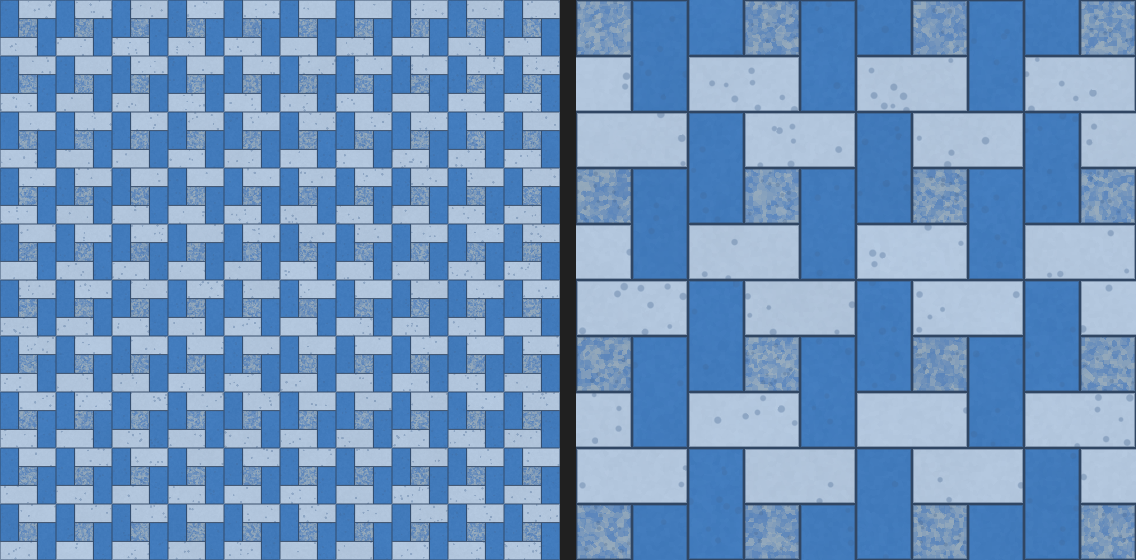
Left: the whole. Right: its middle third, enlarged.
Reproduce this pattern procedurally as a three.js fragment shader.

```glsl
// Pinwheel tiling: four 2x1 tiles, pale and blue in turn, circle a speckled square.
// One box distance, turned by quarter steps, places the tiles and the thin joints;
// wrapping cellular noise adds grain and specks, and a hash varies each tile.
varying vec2 vUv;

const float REPEATS = 10.0;     // pinwheels across and up
const float JOINT = 0.05;       // joint width, in short tile sides
const float TAU = 6.2831853;

const vec3 PALE = vec3(0.695, 0.773, 0.863);
const vec3 BLUE = vec3(0.256, 0.480, 0.735);
const vec3 STONE_DARK = vec3(0.36, 0.525, 0.735);
const vec3 STONE_LIGHT = vec3(0.585, 0.665, 0.735);
const vec3 JOINT_COLOUR = vec3(0.19, 0.275, 0.39);
const vec3 SPECK_COLOUR = vec3(0.25, 0.38, 0.55);

vec2 hash22(vec2 p) {
  vec3 q = fract(p.xyx * vec3(0.1031, 0.1030, 0.0973));
  q += dot(q, q.yzx + 33.33);
  return fract((q.xx + q.yz) * q.zy);
}

// Distance to the nearest scattered point (x) and that point's random value (y).
vec2 cellular(vec2 uv, float count) {
  vec2 p = uv * count;
  vec2 base = floor(p);
  vec2 nearest = vec2(9.0, 0.0);
  for (int j = -1; j <= 1; j++) {
    for (int i = -1; i <= 1; i++) {
      vec2 cell = base + vec2(float(i), float(j));
      vec2 wrapped = mod(cell, count);
      vec2 point = cell + 0.15 + 0.7 * hash22(wrapped);
      float d = length(p - point);
      if (d < nearest.x) nearest = vec2(d, hash22(wrapped + 411.0).x);
    }
  }
  return nearest;
}

// Signed distance to the nearest side of a box, negative inside.
float boxSide(vec2 p, vec2 halfSize) {
  vec2 d = abs(p) - halfSize;
  return max(d.x, d.y);
}

// Tile at p, measured from the pinwheel centre: x = index (4 is the square),
// y = distance inward from its edge.
vec2 pinwheel(vec2 p) {
  vec2 tile = vec2(4.0, -boxSide(p, vec2(0.5)));
  for (int i = 0; i < 4; i++) {
    float side = boxSide(p - vec2(-0.5, -1.0), vec2(1.0, 0.5));
    if (side < 0.0) tile = vec2(float(i), -side);
    p = vec2(p.y, -p.x);
  }
  return tile;
}

// Broad, faint clouding from sines with whole numbers of waves.
float clouds(vec2 uv) {
  vec2 a = TAU * uv;
  return 0.5 * sin(7.0 * a.x + 3.0 * a.y + 2.0 * sin(4.0 * a.y))
       + 0.5 * sin(11.0 * a.y - 5.0 * a.x + 2.0 * sin(6.0 * a.x));
}

// Soft dots at the share of points that fall below the given density.
float specks(vec2 uv, float count, float density) {
  vec2 c = cellular(uv, count);
  float radius = 0.12 + 0.14 * fract(c.y * 37.0);
  return step(c.y, density) * (1.0 - smoothstep(radius, radius + 0.16, c.x));
}

void main() {
  vec2 grid = vUv * REPEATS;
  vec2 tile = pinwheel(3.0 * fract(grid) - 1.5);
  float isStone = step(3.5, tile.x);
  float isBlue = mod(tile.x, 2.0);

  // Grain, and the tone of each tile
  float fine = cellular(vUv, 360.0).y;
  float coarse = cellular(vUv, 210.0).y;
  float grain = mix(fine, coarse, 0.45);
  vec2 cell = mod(floor(grid), REPEATS);
  float tone = hash22(cell * 7.0 + tile.x * 83.0 + 5.0).x - 0.5;

  // Tile surfaces
  vec3 plain = mix(PALE, BLUE, isBlue) + 0.022 * (grain - 0.5);
  float speck = specks(vUv, 150.0, 0.10);
  plain = mix(plain, SPECK_COLOUR, speck * mix(0.32, 0.22, isBlue));
  vec3 stone = mix(STONE_DARK, STONE_LIGHT, smoothstep(0.05, 0.95, grain));
  stone = mix(stone, SPECK_COLOUR, 0.3 * specks(vUv, 240.0, 0.15));
  vec3 colour = mix(plain, stone, isStone);
  colour *= 1.0 + 0.02 * tone + 0.006 * clouds(vUv);

  // Joints
  float soft = 0.6 * 3.0 * REPEATS * fwidth(vUv.x);
  float joint = 1.0 - smoothstep(0.5 * JOINT - soft, 0.5 * JOINT + soft, tile.y);
  gl_FragColor = vec4(mix(colour, JOINT_COLOUR, joint), 1.0);
}
```
